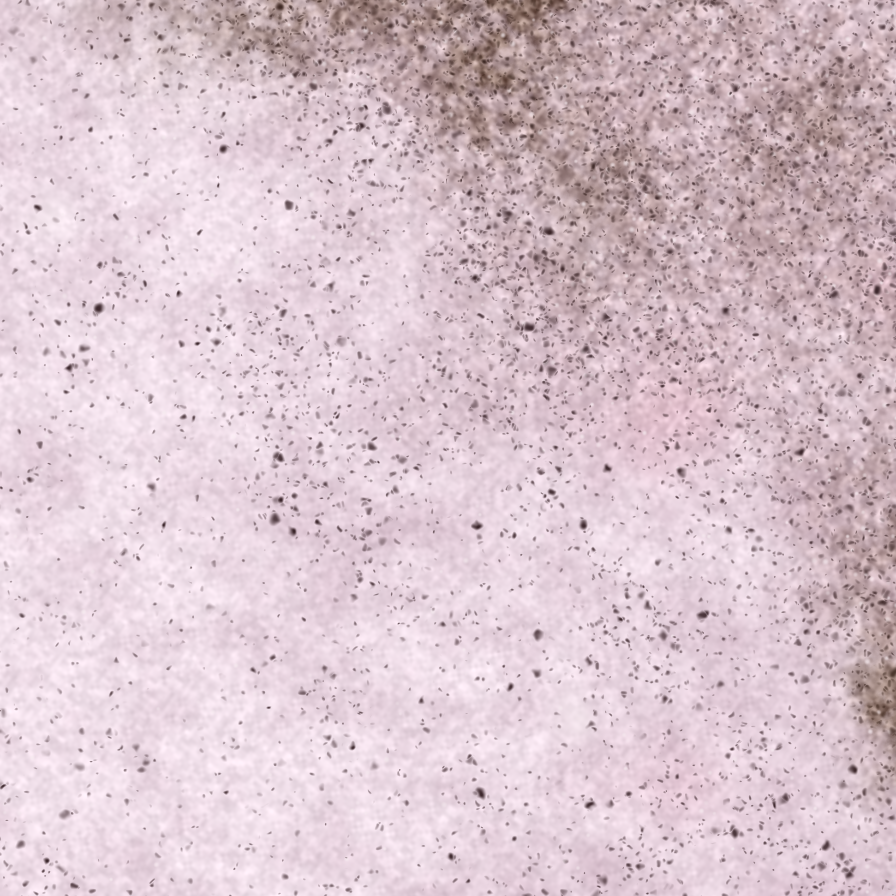
This texture is drawn by a three.js fragment shader. Its source:

```glsl
// Pale pink weathered plaster with brown stains and dark mineral specks.
// Layered value noise tints the ground, soft blobs place the stains, and
// jittered grids of soft dots, denser inside stains, scatter the specks.
varying vec2 vUv;

const vec3 PALE_PINK = vec3(0.950, 0.885, 0.925);
const vec3 DUSTY_PINK = vec3(0.850, 0.750, 0.805);
const vec3 ROSE = vec3(0.900, 0.710, 0.775);
const vec3 MAUVE_DUST = vec3(0.760, 0.645, 0.665);
const vec3 BROWN_STAIN = vec3(0.500, 0.395, 0.340);
const vec3 SPECK_DARK = vec3(0.220, 0.135, 0.155);
const vec3 SPECK_BROWN = vec3(0.230, 0.150, 0.110);
const vec3 CHALK = vec3(0.970, 0.930, 0.945);

float hash(vec2 p) {
  return fract(sin(dot(p, vec2(127.1, 311.7))) * 43758.5453);
}

float valueNoise(vec2 p) {
  vec2 cell = floor(p);
  vec2 f = fract(p);
  f = f * f * (3.0 - 2.0 * f);
  float low = mix(hash(cell), hash(cell + vec2(1.0, 0.0)), f.x);
  float high = mix(hash(cell + vec2(0.0, 1.0)), hash(cell + vec2(1.0)), f.x);
  return mix(low, high, f.y);
}

float fbm(vec2 p) {
  float sum = 0.0;
  float gain = 0.5;
  for (int i = 0; i < 5; i++) {
    sum += gain * valueNoise(p);
    p = mat2(1.6, 1.2, -1.2, 1.6) * p + 7.3;
    gain *= 0.5;
  }
  return sum;
}

// Soft elliptical patch, 1 at its centre
float blob(vec2 p, vec2 centre, vec2 radius) {
  vec2 d = (p - centre) / radius;
  return exp(-dot(d, d));
}

// Soft dots of varied size and strength; radius is in cell units
float specks(vec2 p, float cells, float chance, float radius, float seed) {
  vec2 q = p * cells;
  float ink = 0.0;
  for (int y = -1; y <= 1; y++) {
    for (int x = -1; x <= 1; x++) {
      vec2 id = floor(q) + vec2(float(x), float(y));
      vec2 key = id + seed;
      vec2 centre = id + vec2(hash(key), hash(key + 17.3));
      float size = radius * mix(0.5, 1.0, hash(key + 41.7));
      float strength = mix(0.4, 1.0, hash(key + 59.2));
      float rank = hash(key + 73.1);
      float present = smoothstep(rank, rank + 0.04, chance);
      float dotShape = 1.0 - smoothstep(0.1 * size, size, length(q - centre));
      ink = max(ink, present * strength * dotShape);
    }
  }
  return ink;
}

void main() {
  vec2 p = vUv;
  float cloud = fbm(p * 5.0 + 3.1);
  float mottle = fbm(p * 24.0 + 11.0);
  float crumble = smoothstep(0.25, 0.70, fbm(p * 45.0 + 23.0));
  vec2 warped = p + 0.09 * (vec2(fbm(p * 9.0), fbm(p * 9.0 + 31.0)) - 0.5);

  // Stain masks: dust over the upper right, brown at the top and right edge
  float dust = smoothstep(0.95, 1.65, 0.9 * p.x + p.y + 0.9 * (cloud - 0.5));
  float brown = blob(warped, vec2(0.56, 0.90), vec2(0.08, 0.07))
    + 0.7 * blob(warped, vec2(0.30, 1.00), vec2(0.19, 0.09))
    + 0.9 * blob(warped, vec2(0.62, 1.02), vec2(0.15, 0.06))
    + 0.5 * blob(warped, vec2(0.68, 0.78), vec2(0.09, 0.08))
    + 0.4 * blob(warped, vec2(0.91, 0.84), vec2(0.07, 0.10))
    + blob(warped, vec2(0.99, 0.21), vec2(0.05, 0.09))
    + 0.4 * blob(warped, vec2(1.00, 0.38), vec2(0.07, 0.12));
  brown = clamp(brown * mix(0.45, 1.15, crumble), 0.0, 1.0);
  float rose = blob(warped, vec2(0.74, 0.54), vec2(0.08, 0.07))
    + blob(warped, vec2(1.01, 0.69), vec2(0.04, 0.04))
    + 0.5 * blob(warped, vec2(0.76, 0.11), vec2(0.07, 0.06));

  // Ground colour
  float tone = 0.30 + 1.1 * (cloud - 0.5) + 1.2 * (mottle - 0.5) + 0.25 * p.x;
  vec3 color = mix(PALE_PINK, DUSTY_PINK, clamp(tone, 0.0, 1.0));
  color = mix(color, ROSE, 0.5 * clamp(rose, 0.0, 1.0));
  color = mix(color, MAUVE_DUST, dust * mix(0.35, 0.80, crumble));
  color = mix(color, BROWN_STAIN, 0.8 * brown);

  // Fine grain, rougher inside the stains
  vec2 turned = mat2(0.8, 0.6, -0.6, 0.8) * p;
  float grain = valueNoise(turned * 210.0) + valueNoise(p * 115.0 + 5.0) - 1.0;
  color += grain * (0.075 + 0.10 * dust + 0.16 * brown);

  // Chalky smudges and flecks
  float smudge = blob(warped, vec2(0.65, 0.21), vec2(0.025, 0.04))
    + blob(warped, vec2(0.05, 0.76), vec2(0.03, 0.02));
  float flecks = specks(p, 90.0, 0.06 + 0.14 * max(brown, dust), 0.45, 211.0);
  color = mix(color, CHALK, clamp(smudge * mottle + 0.7 * flecks, 0.0, 1.0));

  // Dark specks in clusters, three sizes
  float cluster = smoothstep(0.46, 0.70, fbm(p * 13.0 + 47.0));
  float spread = mix(0.45, 1.0, smoothstep(0.2, 1.0, p.x + 0.5 * p.y));
  float load = clamp(0.45 * dust + 0.7 * brown, 0.0, 1.0);
  vec2 rough = p + 0.005 * (vec2(valueNoise(p * 150.0), valueNoise(p * 150.0 + 9.0)) - 0.5);
  float large = specks(rough, 55.0, spread * (0.06 + 0.20 * cluster + 0.10 * load), 0.42, 13.0);
  float medium = specks(rough, 100.0, spread * (0.08 + 0.26 * cluster) + 0.30 * load, 0.50, 87.0);
  float fine = specks(rough, 170.0, spread * (0.12 + 0.20 * cluster) + 0.40 * load, 0.65, 151.0);
  float ink = max(large, max(0.85 * medium, 0.60 * fine));
  color = mix(color, mix(SPECK_DARK, SPECK_BROWN, brown), ink);
  gl_FragColor = vec4(clamp(color, 0.0, 1.0), 1.0);
}
```
